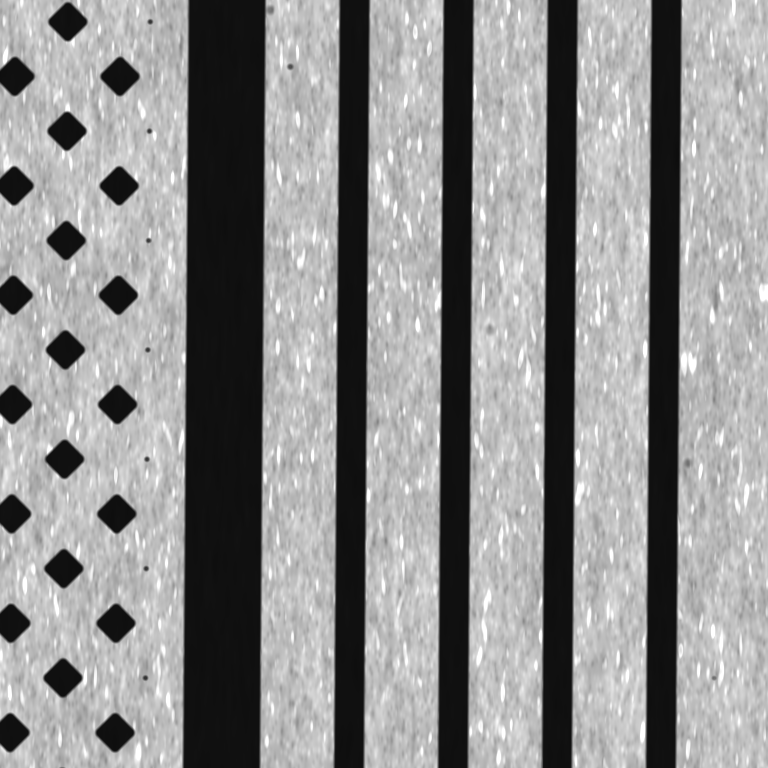
Write a three.js fragment shader that draws this pattern.

```glsl
// Brushed metal sheet with long dark slots and a lattice of rounded diamond holes.
varying vec2 vUv;

vec2 hash2(vec2 cell) {
  vec2 q = vec2(dot(cell, vec2(127.1, 311.7)), dot(cell, vec2(269.5, 183.3)));
  return fract(sin(q) * 43758.55);
}

// Cellular noise: soft bumps of random sign, one per jittered cell
float cellGrain(vec2 p) {
  vec2 cell = floor(p);
  float sum = 0.0;
  for (int j = -1; j <= 1; j++) {
    for (int i = -1; i <= 1; i++) {
      vec2 id = cell + vec2(float(i), float(j));
      vec2 d = id + hash2(id) - p;
      sum += (hash2(id + 57.3).x - 0.5) * exp(-4.0 * dot(d, d));
    }
  }
  return sum;
}

// Fine vertical brushing, broad mottling and sparse bright flecks
float brushedMetal(vec2 p) {
  float fine = cellGrain(p * vec2(270.0, 105.0));
  float streak = cellGrain(p * vec2(150.0, 38.0) + 19.0);
  float mottle = cellGrain(p * vec2(28.0, 11.0) + 71.0);
  float fleck = smoothstep(0.16, 0.48, cellGrain(p * vec2(165.0, 42.0) + 133.0));
  return 0.745 + 0.19 * fine + 0.18 * streak + 0.10 * mottle + 0.27 * fleck;
}

float slotDistance(float x) {
  float wide = abs(x - 0.2884) - 0.0501;
  float index = clamp(floor((x - 0.4544) / 0.1354 + 0.5), 0.0, 3.0);
  float narrow = abs(x - 0.4544 - 0.1354 * index) - 0.0195;
  return min(wide, narrow);
}

// Offset to the nearest point of a column repeated upwards
vec2 columnOffset(vec2 p, vec2 origin) {
  vec2 d = p - origin;
  d.y = mod(d.y + 0.0712, 0.1424) - 0.0712;
  return d;
}

float diamondDistance(vec2 d) {
  vec2 turned = abs(vec2(d.x + d.y, d.x - d.y)) * 0.7071;
  vec2 q = turned - 0.0198 + 0.0065;
  return length(max(q, 0.0)) + min(max(q.x, q.y), 0.0) - 0.0065;
}

float speck(vec2 p, vec2 center, float radius) {
  return 1.0 - smoothstep(0.3 * radius, 1.5 * radius, length(p - center));
}

void main() {
  // The whole sheet leans slightly to the right
  vec2 p = vec2(vUv.x - 0.0074 * vUv.y, vUv.y);
  float metal = brushedMetal(p);

  // Pin marks beside the lattice and a few stray blemishes
  float pin = speck(columnOffset(p, vec2(0.1885, 0.1172)), vec2(0.0), 0.0034);
  float stain = 0.6 * speck(vUv, vec2(0.378, 0.913), 0.004);
  stain += 0.35 * speck(vUv, vec2(0.352, 0.987), 0.006);
  stain += 0.25 * speck(vUv, vec2(0.638, 0.570), 0.007);
  stain += 0.3 * speck(vUv, vec2(0.896, 0.397), 0.006);
  stain += 0.4 * speck(vUv, vec2(0.930, 0.117), 0.003);
  metal *= (1.0 - 0.72 * pin) * (1.0 - stain);

  // Openings: slots plus three staggered diamond columns
  float opening = slotDistance(p.x);
  for (int k = -1; k <= 1; k++) {
    float column = float(k);
    vec2 origin = vec2(0.0812 + 0.0684 * column, 0.1172 - 0.0712 * abs(column));
    opening = min(opening, diamondDistance(columnOffset(p, origin)));
  }
  float solid = smoothstep(-0.0024, 0.0024, opening);

  float backing = 0.062 + 0.012 * cellGrain(p * vec2(160.0, 30.0));
  gl_FragColor = vec4(vec3(mix(backing, clamp(metal, 0.0, 1.0), solid)), 1.0);
}
```
